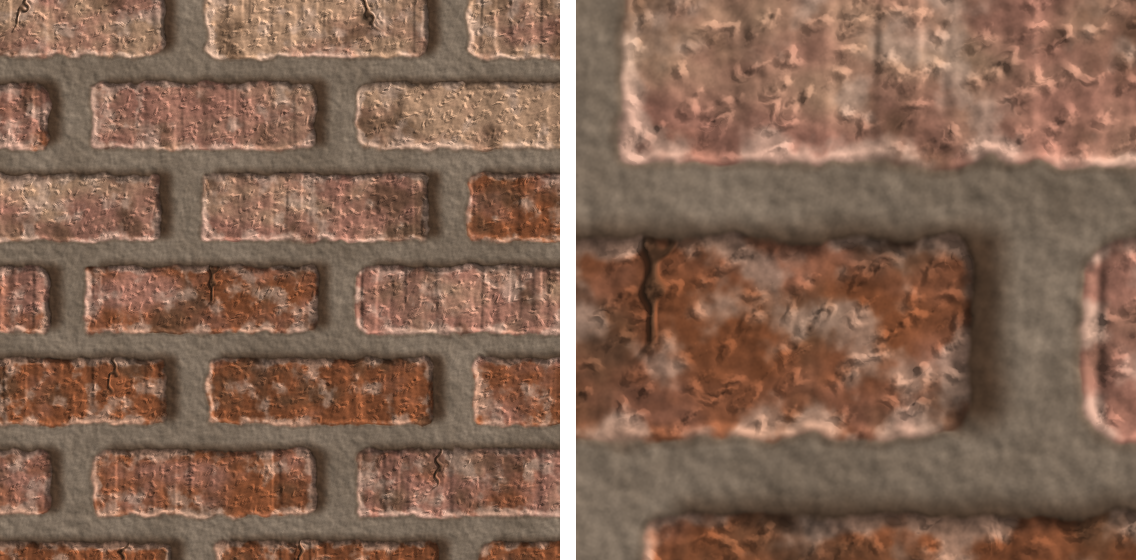
Left, the full canvas; right, a detail of the centre.
Write a WebGL 1 fragment shader that draws this texture.

```glsl
precision highp float;
// Weathered brick wall in running bond: rounded boxes with ragged edges in wide mortar.
// A height field of grooves, pits and grain is lit from the lower left; each brick
// casts a soft shadow up and to the right, and hashes vary its tone, size and wear.
uniform vec2 u_resolution;

const vec2 PITCH = vec2(0.474, 0.1638);        // brick plus joint
const vec2 HALF_BRICK = vec2(0.207, 0.0615);
const vec2 FIRST_CENTER = vec2(0.365, 0.137);
const float ROW_SHIFT = 0.208;
const vec2 CELL_BIAS = vec2(0.466, 0.455);     // leaves room for shadows in each cell
const float RAGGED = 0.016;
const float EDGE_SOFT = 0.0018;
const vec2 SHADOW_OFFSET = vec2(0.021, 0.007);
const vec2 LIGHT_STEP = vec2(0.0019, 0.0016);
const float RELIEF_GAIN = 1.15;
const vec3 TAN = vec3(0.63, 0.50, 0.40);
const vec3 ROSE = vec3(0.56, 0.39, 0.33);
const vec3 RUST = vec3(0.47, 0.28, 0.18);
const vec3 SOOT = vec3(0.31, 0.23, 0.17);
const vec3 LIME = vec3(0.70, 0.59, 0.52);
const vec3 MORTAR_DARK = vec3(0.39, 0.335, 0.28);
const vec3 MORTAR_LIGHT = vec3(0.56, 0.495, 0.43);
const vec3 SHADOW = vec3(0.25, 0.18, 0.13);

float hash(vec2 p) {
  vec3 q = fract(p.xyx * vec3(0.1031, 0.1030, 0.0973));
  q += dot(q, q.yzx + 33.33);
  return fract((q.x + q.y) * q.z);
}

float noise(vec2 p) {
  vec2 i = floor(p), f = fract(p);
  f = f * f * (3.0 - 2.0 * f);
  return mix(mix(hash(i), hash(i + vec2(1.0, 0.0)), f.x),
             mix(hash(i + vec2(0.0, 1.0)), hash(i + 1.0), f.x), f.y);
}

float fbm(vec2 p) {
  float sum = 0.0, amp = 0.533;
  for (int i = 0; i < 4; i++) {
    sum += amp * noise(p);
    p = mat2(1.6, 1.2, -1.2, 1.6) * p + 7.3;
    amp *= 0.5;
  }
  return sum;
}

// Distance to the nearest scattered cell point
float cellular(vec2 p) {
  vec2 cell = floor(p);
  float nearest = 2.0;
  for (int y = -1; y <= 1; y++)
    for (int x = -1; x <= 1; x++) {
      vec2 c = cell + vec2(float(x), float(y));
      vec2 site = c + vec2(hash(c), hash(c + 41.7));
      nearest = min(nearest, distance(p, site));
    }
  return nearest;
}

// Position relative to the brick centre; id is the brick's column and row
vec2 brickLocal(vec2 p, out vec2 id) {
  float row = floor((p.y - FIRST_CENTER.y) / PITCH.y + CELL_BIAS.y);
  float start = FIRST_CENTER.x + ROW_SHIFT * mod(row, 2.0)
              + 0.022 * (hash(vec2(row + 20.0, 3.0)) - 0.5);
  float column = floor((p.x - start) / PITCH.x + CELL_BIAS.x);
  id = vec2(column, row) + 20.0;
  return p - vec2(start + column * PITCH.x, FIRST_CENTER.y + row * PITCH.y);
}

float brickDistance(vec2 q, vec2 id) {
  vec2 size = HALF_BRICK - vec2(0.010, 0.004) * vec2(hash(id + 5.1), hash(id + 8.7));
  float corner = mix(0.010, 0.030, hash(id + 2.3));
  vec2 d = abs(q) - size + corner;
  return length(max(d, 0.0)) + min(max(d.x, d.y), 0.0) - corner;
}

vec2 roughen(vec2 p) {
  return RAGGED * (vec2(fbm(p * 32.0), fbm(p * 38.0 + 19.0)) - 0.5);
}

// Slanted fracture on some bricks
float crack(vec2 q, vec2 id) {
  float x = (hash(id + 11.0) - 0.5) * 0.24 + q.y * (hash(id + 13.0) - 0.4) * 1.6;
  float wander = 0.018 * (noise(q * 70.0 + id) - 0.5);
  float reach = smoothstep(-0.025, 0.015, q.y);
  float gap = 1.0 - smoothstep(0.0008, 0.0045, abs(q.x - x + wander));
  return step(0.62, hash(id + 17.0)) * reach * gap;
}

float relief(vec2 p) {
  vec2 id;
  vec2 q = brickLocal(p, id);
  float d = brickDistance(q + roughen(p), id);
  float grain = fbm(p * 85.0);
  float groove = noise(vec2(p.x * 75.0 + id.y * 17.0, p.y * 6.0));
  groove = smoothstep(0.25, 0.75, groove) * mix(0.08, 0.42, hash(id + 31.0));
  float pits = smoothstep(0.08, 0.38, cellular(p * vec2(42.0, 52.0) + 1.4 * grain));
  float face = 0.55 * grain + groove + 0.28 * pits - 0.5 * crack(q, id);
  return mix(0.42 * grain, face + 0.35, 1.0 - smoothstep(-0.011, 0.003, d));
}

void main() {
  vec2 p = gl_FragCoord.xy / u_resolution.y;
  vec2 id;
  vec2 q = brickLocal(p, id);
  vec2 rough = roughen(p);
  float d = brickDistance(q + rough, id);
  float slope = relief(p + LIGHT_STEP) - relief(p - LIGHT_STEP);

  // Mortar with cast and contact shadows
  vec3 mortar = mix(MORTAR_DARK, MORTAR_LIGHT, 0.65 * fbm(p * 14.0) + 0.35 * fbm(p * 95.0));
  float castShade = 1.0 - smoothstep(-0.012, 0.012, brickDistance(q - SHADOW_OFFSET + 0.5 * rough, id));
  float contact = 0.35 - 0.35 * smoothstep(0.0, 0.007, d);
  mortar = mix(mortar, SHADOW, max(0.88 * castShade, contact));

  // Fired clay: paler toward the top, patchy within each brick
  float patches = fbm(p * vec2(13.0, 19.0) + id);
  float age = clamp(0.95 - 0.72 * p.y + 0.75 * (hash(id + 23.0) - 0.5) + 0.9 * (patches - 0.5), 0.0, 1.0);
  vec3 clay = mix(mix(TAN, ROSE, smoothstep(0.0, 0.5, age)), RUST, smoothstep(0.5, 1.0, age));
  clay *= 0.86 + 0.28 * noise(vec2(p.x * 42.0 + id.y * 9.0, p.y * 4.0));
  clay = mix(clay, SOOT, 0.65 * smoothstep(0.52, 0.78, fbm(p * 17.0 + 31.0)));
  float worn = smoothstep(-0.022, -0.002, d) * 0.25;
  clay = mix(clay, LIME, 0.6 * smoothstep(0.53, 0.80, fbm(p * 36.0 + 53.0) + worn));
  clay = mix(clay, SHADOW, 0.8 * crack(q, id));
  clay *= 1.0 - 0.28 * smoothstep(-0.006, 0.0, d);

  vec3 color = mix(clay, mortar, smoothstep(-EDGE_SOFT, EDGE_SOFT, d));
  color *= clamp(1.0 + RELIEF_GAIN * slope, 0.55, 1.5);
  gl_FragColor = vec4(color, 1.0);
}
```
